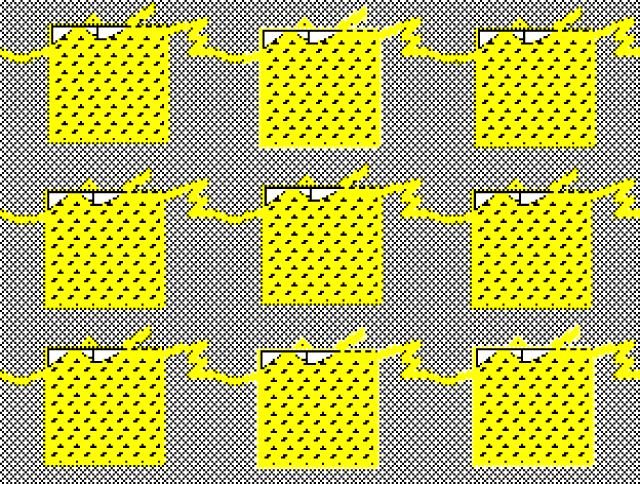
Give the GLSL for this pattern, as a Shadertoy shader.

```glsl
const vec2 REPEATS = vec2(3.0);
const vec2 TILE = vec2(104.0, 76.0);   // cells in one repeat
const vec3 INK = vec3(0.0);
const vec3 PAPER = vec3(1.0);
const vec3 YELLOW = vec3(1.0, 1.0, 0.0);
const int SAMPLES = 4;

float layeredSine(vec2 id, float seed) {
    return sin(id.x * 2.7 + id.y * 4.3 + seed) + 0.7 * sin(id.x * 5.9 - id.y * 1.9 + seed * 2.3);
}

float segmentDist(vec2 p, vec2 a, vec2 b) {
    vec2 d = b - a;
    return length(p - a - d * clamp(dot(p - a, d) / dot(d, d), 0.0, 1.0));
}

float boxDist(vec2 p, vec2 halfSize, float radius) {
    vec2 d = abs(p) - halfSize + radius;
    return length(max(d, 0.0)) + min(max(d.x, d.y), 0.0) - radius;
}

// Zigzag ribbon running on into the next repeat
float ribbonDist(vec2 p, float radius) {
    vec2 path[9] = vec2[9](
        vec2(81.0, 15.5), vec2(91.0, 12.5), vec2(100.0, 10.0),
        vec2(93.0, 18.0), vec2(100.0, 18.0), vec2(93.0, 25.0),
        vec2(104.0, 24.5), vec2(114.0, 28.0), vec2(126.0, 25.5));
    float d = 1e3;
    for (int i = 0; i < 8; i++) {
        d = min(d, segmentDist(p, path[i], path[i + 1]));
        d = min(d, segmentDist(p + vec2(TILE.x, 0.0), path[i], path[i + 1]));
    }
    return d - radius;
}

float bodyDist(vec2 p) {
    float d = boxDist(p - vec2(51.7, 40.5), vec2(29.7, 28.5), 2.5);
    // Small peak and slanted horn on the upper edge
    float peak = max(abs(p.x - 44.5) * 0.75 + (7.0 - p.y) * 0.65, p.y - 13.0);
    float horn = segmentDist(p, vec2(63.0, 11.5), vec2(72.5, 6.0)) - 2.2;
    float tip = segmentDist(p, vec2(70.0, 6.0), vec2(73.0, 3.5)) - 1.1;
    return min(min(d, peak), min(horn, tip));
}

bool inRect(vec2 c, vec2 lo, vec2 hi) {
    return all(greaterThanEqual(c, lo)) && all(lessThanEqual(c, hi));
}

// Alternating rows of stepped peaks and slanted dashes
bool isDash(vec2 c) {
    vec2 m = mod(c, 8.0);
    float peak = abs(m.x - 6.0);
    float slant = m.x - 3.0;
    return (m.y == 2.0 && peak < 0.5) || (m.y == 3.0 && peak < 1.5)
        || (m.y == 6.0 && (slant == 0.0 || slant == 1.0))
        || (m.y == 7.0 && (slant == 0.0 || slant == -1.0));
}

// Black and white ordered dither, three black cells in eight
vec3 ditherColor(vec2 c) {
    vec2 m = mod(c, 4.0);
    bool even = mod(c.x + c.y, 2.0) < 0.5;
    bool hole = m.x == m.y && mod(m.x, 2.0) < 0.5;
    return even && !hole ? INK : PAPER;
}

vec3 bodyColor(vec2 c) {
    // Depth of the white wedges hanging from the top line
    float leftWedge = c.x >= 24.0 ? 7.0 * (1.0 - (c.x - 24.0) / 10.0) : 0.0;
    float midWedge = 5.0 * min((c.x - 40.0) / 8.5, (60.0 - c.x) / 11.5);
    float depth = max(leftWedge, midWedge);
    float below = c.y - 14.0;

    bool topLine = inRect(c, vec2(24.0, 13.0), vec2(80.0, 13.0))
        && (c.x < 60.0 || mod(c.x, 5.0) < 3.0);
    bool posts = inRect(c, vec2(24.0, 13.0), vec2(24.0, 21.0))
        || inRect(c, vec2(46.0, 13.0), vec2(46.0, 17.0));
    bool rim = depth > 0.0 && below >= depth && below < depth + 1.0 && mod(c.x, 4.0) < 3.0;
    bool spot = inRect(c, vec2(67.0, 10.0), vec2(68.0, 10.0)) || c == vec2(44.0, 10.0);
    if (topLine || posts || rim || spot) return INK;
    if (below >= 0.0 && below < depth) return PAPER;
    bool dashes = inRect(c, vec2(25.0, 17.0), vec2(78.0, 66.0)) && isDash(c);
    return dashes ? INK : YELLOW;
}

vec3 cellColor(vec2 cell) {
    vec2 id = floor(cell / TILE);
    vec2 local = cell - id * TILE;
    // Each body sits up to one cell off its grid place
    id = mod(id, REPEATS);
    vec2 jitter = clamp(round(vec2(layeredSine(id, 1.0), layeredSine(id, 4.0))), -1.0, 1.0);
    vec2 c = abs(local.x - 52.0) < 38.0 ? local - jitter : local;

    // Checkered threshold gives the outline its teeth
    float tooth = mod(c.x + c.y, 2.0) - 0.5;
    float d = min(bodyDist(c + 0.5), ribbonDist(c + 0.5, 1.9));
    return d < tooth ? bodyColor(c) : ditherColor(local);
}

void mainImage(out vec4 fragColor, in vec2 fragCoord) {
    vec2 grid = TILE * REPEATS;
    vec3 sum = vec3(0.0);
    for (int i = 0; i < SAMPLES * SAMPLES; i++) {
        vec2 offset = (vec2(i % SAMPLES, i / SAMPLES) + 0.5) / float(SAMPLES) - 0.5;
        vec2 uv = fract((fragCoord + offset) / iResolution.xy);
        sum += cellColor(floor(vec2(uv.x, 1.0 - uv.y) * grid));
    }
    fragColor = vec4(sum / float(SAMPLES * SAMPLES), 1.0);
}
```
